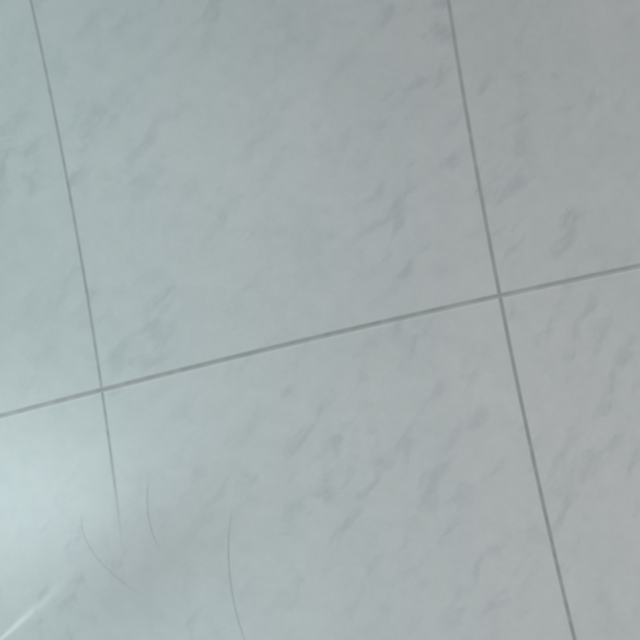
This texture is drawn by a WebGL 2 fragment shader. Its source:

```glsl
#version 300 es
precision highp float;

uniform vec2 u_resolution;
out vec4 fragColor;

float hash(vec2 p) {
    return fract(sin(dot(p, vec2(127.1, 311.7))) * 43758.5453);
}

float noise(vec2 p) {
    vec2 i = floor(p), f = fract(p);
    f = f * f * (3.0 - 2.0 * f);
    return mix(mix(hash(i), hash(i + vec2(1, 0)), f.x),
               mix(hash(i + vec2(0, 1)), hash(i + vec2(1, 1)), f.x), f.y);
}

float fbm(vec2 p) {
    float sum = 0.0, amp = 0.5;
    for (int i = 0; i < 4; i++) {
        sum += amp * noise(p);
        p = mat2(0.8, 0.6, -0.6, 0.8) * p * 2.03 + 7.3;
        amp *= 0.5;
    }
    return sum;
}

float band(float d, float halfWidth, float soft) {
    return 1.0 - smoothstep(halfWidth - soft, halfWidth + soft, abs(d));
}

// Soft streaky marble flakes, turned and shifted per tile
float flakes(vec2 p, vec2 tile) {
    float a = 0.95 + 0.4 * (hash(tile + 3.0) - 0.5);
    vec2 q = mat2(cos(a), -sin(a), sin(a), cos(a)) * p + 9.0 * hash(tile);
    q += 0.03 * vec2(fbm(p * 20.0), fbm(p * 20.0 + 40.0));
    float streak = smoothstep(0.46, 0.80, fbm(q * vec2(22.0, 48.0)));
    float patches = smoothstep(0.3, 0.7, noise(p * 8.0 + 11.0 * tile));
    return streak * (0.35 + 0.65 * patches);
}

// Thin curved scuffs: x, top y, curvature, length
float scuffs(vec2 p) {
    vec4 arcs[3] = vec4[3](vec4(0.127, 0.19, 6.5, 0.12),
                           vec4(0.230, 0.22, 3.0, 0.08),
                           vec4(0.357, 0.14, 1.3, 0.15));
    float sum = 0.0;
    for (int i = 0; i < 3; i++) {
        vec4 s = arcs[i];
        float t = p.y - s.y;
        float d = (p.x - s.x - s.z * t * t) / sqrt(1.0 + 4.0 * s.z * s.z * t * t);
        float ends = smoothstep(-s.w - 0.01, -s.w + 0.03, t)
                   * (1.0 - smoothstep(0.0, 0.01 + 0.04 * float(i), t));
        sum += band(d, 0.0012, 0.0026) * ends * (0.6 + 0.2 * float(i));
    }
    return sum;
}

void main() {
    vec2 p = gl_FragCoord.xy / u_resolution;

    // Tile grid, slightly bowed by the lens
    float left = 0.2064 - 0.0967 * p.y - 0.0617 * p.y * p.y;
    float right = 0.898 - 0.2407 * p.y + 0.0432 * p.y * p.y;
    float row = 0.350 + 0.262 * p.x - 0.027 * p.x * p.x;
    vec2 size = vec2(right - left, 0.7);
    vec2 grid = vec2(p.x - left, p.y - row) / size;
    vec2 tile = floor(grid);
    vec2 seam = (fract(grid + 0.5) - 0.5) * size * 0.975;

    // Cool light on the left fading to grey on the right
    vec3 color = mix(vec3(0.650, 0.710, 0.712), vec3(0.626, 0.644, 0.646),
                     smoothstep(0.0, 0.9, p.x + 0.15 * (p.y - 0.5)));
    color += 0.032 * (1.0 - smoothstep(0.0, 0.9, p.y));
    color -= 0.026 * smoothstep(0.7, 1.05, p.y);

    // Marbling and fine grain
    color += (fbm(p * 5.0) - 0.47) * vec3(0.035, 0.025, 0.025);
    color -= flakes(p, tile) * vec3(0.038, 0.035, 0.032);
    color += (fbm(p * 55.0) - 0.47) * 0.024;
    color += (noise(p * 210.0) - 0.5) * 0.008;

    // Seams: the left one is thinner and dissolves into the glare
    float leftSeam = step(grid.x, 0.5);
    float fade = mix(0.95, 0.68 * smoothstep(0.11, 0.34, p.y), leftSeam);
    float vertical = band(seam.x, mix(0.0028, 0.0020, leftSeam), 0.0024) * fade;
    float across = band(seam.y, 0.0034, 0.0024) * mix(0.68, 0.90, smoothstep(0.0, 0.6, p.x));
    float wear = 0.75 + 0.4 * noise(p * 90.0);
    vec3 grout = vec3(0.505, 0.535, 0.535) + 0.045 * smoothstep(-0.001, 0.003, -seam.y) * across;
    color += 0.02 * band(seam.y + 0.0062, 0.001, 0.0022);
    color = mix(color, grout, clamp(max(vertical, across) * wear, 0.0, 1.0));

    // Window glare and the soft shadow beside it
    vec2 g = (p - vec2(0.0, 0.22)) / vec2(0.22, 0.17);
    color += vec3(0.092, 0.096, 0.100) * exp(-dot(g, g));
    vec2 s = mat2(0.85, -0.53, 0.53, 0.85) * (p - vec2(0.22, 0.12)) * vec2(5.5, 11.0);
    color -= vec3(0.052, 0.064, 0.062) * exp(-dot(s, s));
    color -= 0.070 * scuffs(p);

    // Bright diagonal reflection in the corner
    float along = dot(p, vec2(0.743, 0.669));
    float off = dot(p, vec2(-0.669, 0.743)) / (0.003 + 0.04 * along);
    color += 0.09 * exp(-off * off) * (1.0 - smoothstep(0.02, 0.17, along));

    fragColor = vec4(color, 1.0);
}
```
